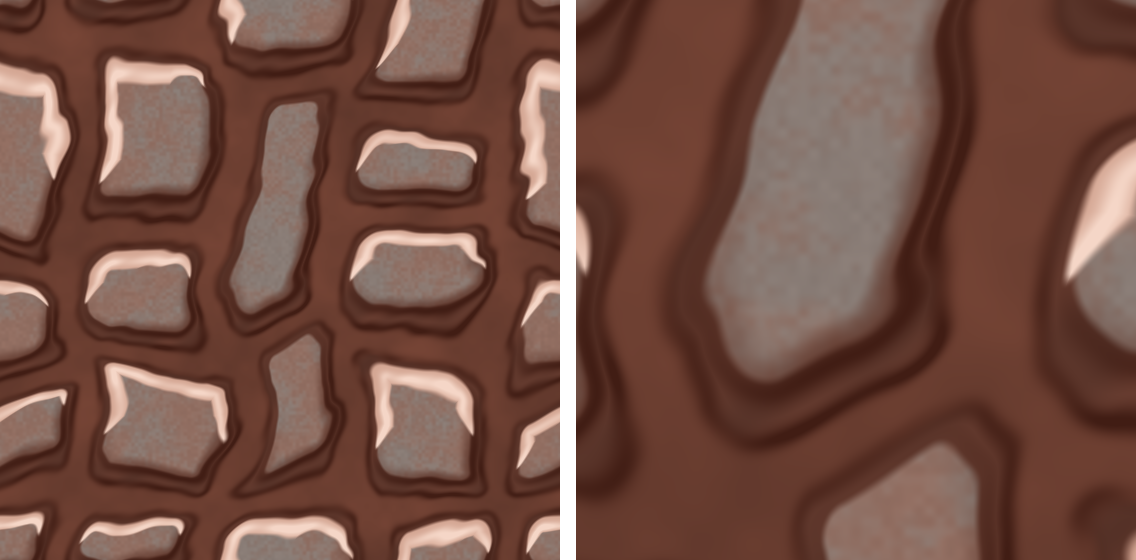
Left, the full canvas; right, a detail of the centre.
A Shadertoy shader for this texture:

```glsl
const vec3 MORTAR = vec3(0.42, 0.243, 0.19);
const vec3 BEVEL = vec3(0.375, 0.22, 0.175);
const vec3 SHADOW = vec3(0.255, 0.115, 0.08);
const vec3 FACE_WARM = vec3(0.57, 0.43, 0.38);
const vec3 FACE_GREY = vec3(0.535, 0.485, 0.46);
const vec3 PEACH = vec3(0.83, 0.65, 0.575);
const vec3 CREAM = vec3(0.96, 0.84, 0.78);

float hash(vec2 p) {
    vec3 q = fract((p.xyx + 17.3) * 0.1031);
    q += dot(q, q.yzx + 33.33);
    return fract((q.x + q.y) * q.z);
}
// Whole-number wrap, safe against rounding at multiples of n
vec2 wrap(vec2 i, vec2 n) { return floor(mod(i + 0.5, n)); }

// Value noise that wraps after a whole number of lattice cells
float noise(vec2 p, vec2 period, float seed) {
    vec2 i = floor(p), f = fract(p);
    f = f * f * (3.0 - 2.0 * f);
    vec2 a = wrap(i, period) + seed, b = wrap(i + 1.0, period) + seed;
    return mix(mix(hash(a), hash(vec2(b.x, a.y)), f.x),
               mix(hash(vec2(a.x, b.y)), hash(b), f.x), f.y);
}
float fbm(vec2 uv, float freq, float seed) {
    float sum = 0.0, amp = 0.46;
    for (int i = 0; i < 4; i++) {
        sum += amp * noise(uv * freq, vec2(freq), seed);
        freq *= 2.0;
        amp *= 0.6;
    }
    return sum;
}
// Diagonal brush streaks
float streak(vec2 uv, float seed) {
    return noise(vec2((uv.x - uv.y) * 28.0, (uv.x + uv.y) * 8.0), vec2(28.0, 8.0), seed);
}
vec2 bend(vec2 uv, float freq, float seed) {
    return vec2(noise(uv * freq, vec2(freq), seed),
                noise(uv * freq, vec2(freq), seed + 31.0)) - 0.5;
}
float edgeAt(float i, float n, float seed, float jitter) {
    return i + jitter * (hash(vec2(wrap(vec2(i), vec2(n)).x, seed)) - 0.5);
}
// Uneven division of a line: index, lower edge, upper edge
vec3 span(float x, float n, float seed, float jitter) {
    float i = floor(x);
    if (x < edgeAt(i, n, seed, jitter)) i -= 1.0;
    else if (x >= edgeAt(i + 1.0, n, seed, jitter)) i += 1.0;
    return vec3(wrap(vec2(i), vec2(n)).x, edgeAt(i, n, seed, jitter), edgeAt(i + 1.0, n, seed, jitter));
}
float roundBox(vec2 p, vec2 halfSize, float radius) {
    vec2 q = abs(p) - halfSize + radius;
    return length(max(q, 0.0)) + min(max(q.x, q.y), 0.0) - radius;
}
float cover(float d, float soft) { return 1.0 - smoothstep(-soft, soft, d); }
float bell(float d, float width) { return exp(-d * d / (width * width)); }

void mainImage(out vec4 fragColor, in vec2 fragCoord) {
    // The canvas border runs through the middle of stones
    vec2 uv = fragCoord / iResolution.xy + vec2(0.125, 0.0);
    // Hand-drawn wobble
    vec2 p = uv + 0.09 * bend(uv, 4.0, 3.0) + 0.02 * bend(uv, 12.0, 9.0);
    p += vec2(0.014, -0.008) * (streak(uv, 5.0) - 0.5);
    // Columns of stones, each with its own number of rows
    const float COLUMNS = 4.0;
    vec3 column = span(p.x * COLUMNS, COLUMNS, 2.0, 0.4);
    float rows = column.x == 2.0 ? 3.0 : 4.0;
    float shift = 0.4 + 0.2 * hash(vec2(column.x, 53.0));
    vec3 row = span(p.y * rows + shift, rows, 60.0 + column.x, 0.6);
    vec2 id = vec2(column.x, row.x);
    // Local frame of the stone, shrunk so that its slant stays inside the cell
    vec2 low = vec2(column.y / COLUMNS, (row.y - shift) / rows);
    vec2 high = vec2(column.z / COLUMNS, (row.z - shift) / rows);
    vec2 local = p - 0.5 * (low + high);
    vec2 size = 0.5 * (high - low) - vec2(0.023, 0.021);
    vec2 slant = vec2(0.14 * hash(id + 71.0), 0.2 * (hash(id + 83.0) - 0.3));
    local -= slant * local.yx;
    size -= 0.6 * abs(slant) * size.yx;
    float radius = min(mix(0.012, 0.04, hash(id + 97.0)), 0.7 * min(size.x, size.y));
    // Distances to the stone and to its raised face
    float stone = roundBox(local, size, radius);
    vec2 faceSize = max(size - vec2(0.019, 0.024), 0.014);
    vec2 facePos = local - vec2(-0.001, 0.01);
    float faceRadius = min(radius, 0.7 * min(faceSize.x, faceSize.y));
    float face = roundBox(facePos, faceSize, faceRadius);
    float shade = smoothstep(-0.5, 0.7, dot(local / size, vec2(0.55, -0.75)));
    // Mortar, sloping side and dark outlines
    float cloud = fbm(uv, 8.0, 13.0);
    float brush = streak(uv, 23.0);
    vec3 color = MORTAR * (0.85 + 0.3 * cloud);
    color = mix(color, BEVEL * (0.9 + 0.2 * brush), cover(stone, 0.004));
    float outline = bell(stone - 0.001, 0.0075) * (0.2 + 0.4 * shade + 0.6 * brush);
    float crease = bell(face - 0.007, 0.009) * (0.1 + 0.9 * shade);
    color = mix(color, SHADOW, clamp(max(outline, crease), 0.0, 1.0));
    // Speckled face, darkened toward its lower right rim
    float grain = fbm(uv, 24.0, 37.0);
    float fleck = noise(uv * 160.0, vec2(160.0), 43.0);
    float grey = smoothstep(0.34, 0.7, 0.45 * cloud + 0.42 * grain + 0.13 * fleck);
    vec3 top = mix(FACE_WARM, FACE_GREY, grey) * (0.97 + 0.06 * fleck);
    top = mix(top, BEVEL, 0.8 * shade * smoothstep(-0.022, 0.0, face));
    color = mix(color, top, cover(face, 0.0035));
    // Tapered highlight over the top, long on the left and short on the right
    vec2 drop = vec2(0.0, 0.2);
    float rim = roundBox(facePos + drop, faceSize + drop, faceRadius) - 0.005;
    float leftEnd = mix(-0.95, -0.3, hash(id + 103.0));
    float rightEnd = mix(-0.4, 0.6, hash(id + 109.0));
    float end = mix(leftEnd, rightEnd, smoothstep(-0.6, 0.6, facePos.x / faceSize.x));
    float taper = clamp((facePos.y - end * faceSize.y) / 0.05, 0.0, 1.0);
    float width = (0.023 + 0.014 * noise(uv * 9.0, vec2(9.0), 47.0)) * taper;
    float glow = cover(abs(rim + 0.5 * width) - 0.5 * width, 0.0035);
    glow *= step(0.1, hash(id + 127.0)) * smoothstep(0.0, 0.2, taper);
    float core = bell(rim + 0.6 * width, 0.009) * (0.45 + 0.9 * brush);
    color = mix(color, mix(PEACH, CREAM, clamp(core, 0.0, 1.0)), glow);
    fragColor = vec4(color, 1.0);
}
```
